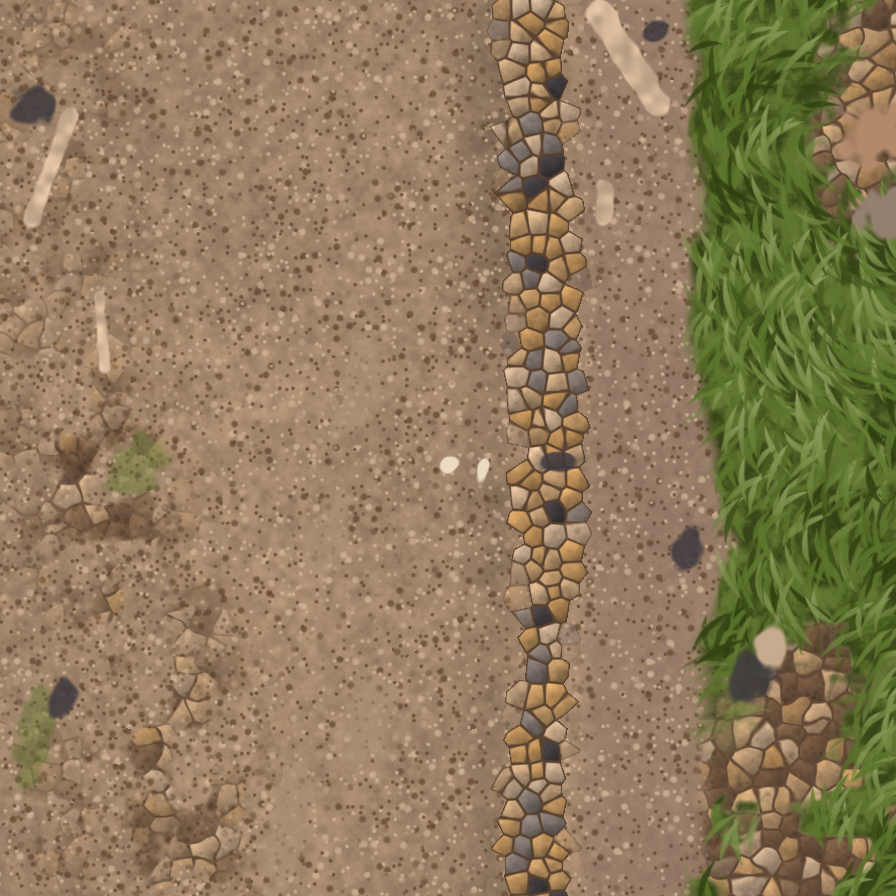
Give the GLSL for this texture, as a WebGL 1 fragment shader.

```glsl
precision highp float;
// Worn dirt track from above with a rib of stones, leaf litter and a grass verge.
// Soil is noise plus cellular grit, stones and leaves are lit Voronoi cells,
// grass is layered blades.
uniform vec2 u_resolution;

#define SOIL vec3(.63, .52, .42)
#define PALE vec3(.78, .67, .56)
#define DARK vec3(.40, .29, .20)
#define GRASS vec3(.36, .46, .17)
#define GRASS_PALE vec3(.59, .65, .40)
#define GRASS_DARK vec3(.18, .25, .06)
#define OCHRE vec3(.74, .56, .34)
#define SLATE vec3(.24, .22, .24)
#define GRIT_CELLS 75.
#define STONE_CELLS 46.
#define LEAF_CELLS 40.
#define BLADE_CELLS 27.

float hash(vec2 p) { return fract(sin(dot(p, vec2(127.1, 311.7))) * 43758.5); }
vec2 hash2(vec2 p) { return vec2(hash(p), hash(p + 57.3)); }

float noise(vec2 p) {
  vec2 i = floor(p), f = fract(p);
  f = f * f * (3. - 2. * f);
  return mix(mix(hash(i), hash(i + vec2(1, 0)), f.x),
    mix(hash(i + vec2(0, 1)), hash(i + 1.), f.x), f.y);
}

float fbm(vec2 p) {
  float sum = 0., amp = .53;
  for (int i = 0; i < 4; i++) { sum += amp * noise(p); p = p * 2.03 + 7.1; amp *= .5; }
  return sum;
}

// Nearest cell: xy offset from its centre, z random id, w distance to border
vec4 cells(vec2 p) {
  vec3 best = vec3(0);
  float d1 = 9., d2 = 9.;
  for (int k = 0; k < 9; k++) {
    vec2 id = floor(p) + vec2(mod(float(k), 3.), floor(float(k) / 3.)) - 1.;
    vec2 o = p - id - .1 - .8 * hash2(id);
    float d = length(o);
    d2 = min(d2, max(d, d1));
    if (d < d1) { d1 = d; best = vec3(o, hash(id + 19.7)); }
  }
  return vec4(best, d2 - d1);
}

float inside(float d, float soft) { return 1. - smoothstep(-soft, soft, d); }
float bump(float x, float width) { return exp(-x * x / (width * width)); }

// Ragged leaning ellipse
float blob(vec2 p, float x, float y, float rx, float ry) {
  vec2 q = p - vec2(x, y);
  q.x -= .2 * q.y;
  return inside(length(q / vec2(rx, ry)) - 1.35 + .7 * noise(p * 70.), .2);
}

float twig(vec2 p, vec2 a, vec2 b, float r) {
  vec2 ab = b - a;
  float h = clamp(dot(p - a, ab) / dot(ab, ab), 0., 1.);
  return inside(length(p - a - ab * h) - r * (.75 + .5 * noise(p * 60.)), .002);
}

float bareVerge(vec2 p) {
  float gaps = inside(p.y - .22, .08) * smoothstep(.5, .62, noise(p * 22.));
  return max(gaps, blob(p, .885, .185, .065, .115) + blob(p, .985, .9, .065, .14));
}

float grassCover(vec2 p) {
  float edge = .76 + .035 * bump(p.y - .38, .12) + .03 * noise(p * 28.);
  return smoothstep(-.012, .012, p.x - edge) * (1. - bareVerge(p));
}

vec3 soil(vec2 p, float litter) {
  vec3 col = SOIL * (.77 + .3 * fbm(p * 95.) + .2 * fbm(p * 7.));
  col = mix(col, vec3(.55, .45, .39), .5 * smoothstep(.64, .67, p.x));
  col *= 1. - .13 * bump(p.x - .55, .035);
  for (int i = 0; i < 2; i++) {
    vec4 g = cells(p * GRIT_CELLS * (1. + .8 * float(i)));
    float speck = .8 * inside(length(g.xy) - .28, .14);
    col = mix(col, PALE * 1.05, speck * smoothstep(.76, .96, g.z));
    col = mix(col, DARK, speck * (1. - smoothstep(.1, .24 + .3 * litter, g.z)));
  }
  return col;
}

// Lit cell with a dark gap around it
vec3 chip(vec4 c, vec2 p, vec3 tint) {
  tint *= .75 + .5 * dot(c.xy, vec2(-.45, .75)) + .35 * fbm(p * 120.);
  return mix(DARK * .8, tint, smoothstep(.02, .22, c.w));
}

vec3 stones(vec3 col, vec2 p) {
  vec4 s = cells(p * STONE_CELLS);
  vec2 c = p - s.xy / STONE_CELLS;
  float axis = .605 + .01 * cos((c.y - .5) * 6.5);
  float bed = inside(abs(c.x - axis) - .038 + .014 * bump(c.y - .27, .09), .007);
  vec3 rock = mix(OCHRE, PALE, smoothstep(.3, .8, s.z));
  rock = mix(rock, vec3(.5, .46, .44), step(.82, s.z));
  return mix(col, chip(s, p, mix(rock, SLATE, step(s.z, .1))), bed * .92);
}

vec3 leaves(vec3 col, vec2 p, float amount) {
  vec4 l = cells((p + .012 * noise(p * 50.)) * LEAF_CELLS);
  vec3 leaf = mix(OCHRE, PALE, fract(l.z * 7.));
  return mix(col, chip(l, p, mix(DARK, leaf, smoothstep(.25, .55, l.z))), amount);
}

vec3 grass(vec3 col, vec2 p) {
  vec3 turf = mix(GRASS_DARK, GRASS, smoothstep(.3, .7, fbm(p * 45.)));
  col = mix(col, turf, grassCover(p) * .92);
  for (int k = 0; k < 54; k++) {
    float n = float(k), layer = floor(n / 9.);
    vec2 shift = layer * vec2(3.37, 5.71), q = p * BLADE_CELLS + shift;
    vec2 id = floor(q) + vec2(mod(n, 3.), mod(floor(n / 3.), 3.)) - 1., seed = id + layer * 41.;
    vec2 root = id + hash2(seed), place = (root - shift) / BLADE_CELLS;
    float angle = 2.2 * noise(place * 9.) + 1.5 * hash(seed + 3.1) - .45;
    vec2 dir = vec2(cos(angle), sin(angle)), o = q - root;
    float along = dot(o, dir) / (.5 + .4 * hash(seed + 8.2)), bend = along * along;
    float across = dot(o, vec2(-dir.y, dir.x)) + .12 * bend;
    float blade = inside(abs(across) - .09 * (1. - bend), .04) * step(bend, 1.);
    float shade = hash(seed + 5.9) + .5 * noise(place * 13.) - .25;
    vec3 tint = mix(GRASS_DARK, GRASS, smoothstep(0., .4, shade));
    tint = mix(tint, GRASS_PALE, smoothstep(.55, .95, shade) * (.65 + .35 * along));
    if (blade > 0.) col = mix(col, tint, blade * grassCover(place) * .85);
  }
  return col;
}

void main() {
  vec2 p = gl_FragCoord.xy / u_resolution;
  float band = .2 - .12 * smoothstep(.1, .6, p.y);
  float litter = bump(p.x - band, .09) * inside(p.y - .62, .12);
  litter = max(litter, .45 * inside(p.x - .14, .06));
  vec3 col = soil(p, litter);
  col = leaves(col, p, litter * .75 * smoothstep(.42, .65, fbm(p * 24.)));
  // Flat slabs and moss
  float slabs = blob(p, .4, .57, .022, .055) + blob(p, .41, .19, .028, .05)
    + blob(p, .365, .4, .02, .04) + blob(p, .32, .08, .022, .07);
  col = mix(col, vec3(.67, .57, .46), .6 * slabs);
  float moss = blob(p, .15, .48, .03, .035) + blob(p, .04, .18, .02, .06);
  col = mix(col, GRASS, .4 * moss);
  col = stones(col, p);
  if (p.x > .7) {
    col = leaves(col, p, .8 * bareVerge(p) * smoothstep(.77, .8, p.x));
    col = grass(col, p);
  }
  // Dark clods, large leaves, twigs and pebbles
  float clods = blob(p, .035, .88, .024, .022) + blob(p, .73, .967, .014, .012)
    + blob(p, .765, .385, .015, .025) + blob(p, .84, .245, .022, .03)
    + blob(p, .07, .22, .018, .022) + blob(p, .625, .485, .022, .011);
  col = mix(col, SLATE, .85 * clods);
  col = mix(col, vec3(.7, .54, .42), blob(p, .975, .85, .036, .034));
  col = mix(col, vec3(.58, .5, .44), blob(p, .99, .76, .03, .028));
  col = mix(col, PALE, blob(p, .86, .28, .017, .026));
  float twigs = twig(p, vec2(.078, .87), vec2(.035, .755), .009)
    + twig(p, vec2(.111, .668), vec2(.117, .59), .006)
    + twig(p, vec2(.675, .79), vec2(.675, .757), .009)
    + twig(p, vec2(.67, .985), vec2(.733, .885), .014);
  col = mix(col, PALE * (.9 + .3 * noise(p * 90.)), twigs);
  float pebbles = blob(p, .501, .482, .011, .008) + blob(p, .538, .475, .007, .011);
  gl_FragColor = vec4(mix(col, vec3(.92, .86, .76), pebbles), 1);
}
```
